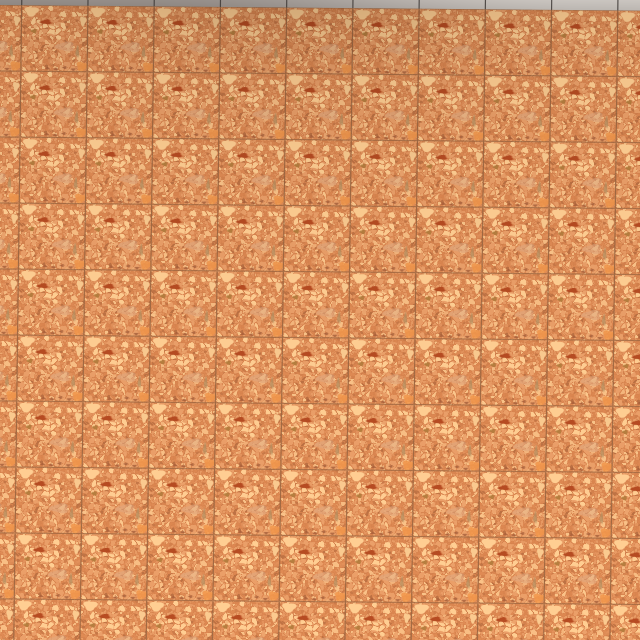
This texture is drawn by a Shadertoy shader. Its source:

```glsl
// Slightly tilted grid of identical orange terrazzo tiles below a grey strip.

const vec3 RUST  = vec3(0.70, 0.42, 0.25);
const vec3 CLAY  = vec3(0.85, 0.52, 0.31);
const vec3 TAN   = vec3(0.90, 0.61, 0.40);
const vec3 CREAM = vec3(0.98, 0.79, 0.56);

vec3 hash3(vec2 p) {
    vec3 q = vec3(dot(p, vec2(127.1, 311.7)), dot(p, vec2(269.5, 183.3)), dot(p, vec2(41.3, 289.1)));
    return fract(sin(q) * 4375.85);
}

// Cellular noise: x = gap between the two nearest seeds, y = id of the nearest.
vec2 chips(vec2 p) {
    vec2 cell = floor(p), f = fract(p);
    float near = 9.0, second = 9.0, id = 0.0;
    for (int j = -1; j <= 1; j++)
    for (int i = -1; i <= 1; i++) {
        vec2 o = vec2(i, j);
        vec3 h = hash3(cell + o);
        float d = length(o + 0.1 + 0.8 * h.xy - f);
        if (d < near) { second = near; near = d; id = h.z; }
        else second = min(second, d);
    }
    return vec2(second - near, id);
}

// Coverage of a lumpy stone with the given centre and radii.
float stone(vec2 p, vec2 centre, vec2 radii, float soft) {
    vec2 q = (p - centre) / radii;
    float lump = 0.18 * sin(3.0 * atan(q.y, q.x) + 40.0 * centre.x);
    float d = (length(q) - 1.0 + lump) * min(radii.x, radii.y);
    return 1.0 - smoothstep(-soft, soft, d);
}

vec3 stoneColor(float id) {
    vec3 c = mix(RUST, CLAY, smoothstep(0.0, 0.22, id));
    c = mix(c, TAN, smoothstep(0.25, 0.6, id));
    return mix(c, CREAM, smoothstep(0.7, 0.95, id));
}

// One tile face; p runs from the top left corner, 0 to 1.
vec3 terrazzo(vec2 p, float px) {
    float soft = 0.7 * px;
    vec2 warp = p + 0.012 * sin(p.yx * 31.0 + vec2(0.0, 2.0));

    // Fine grit, then larger chips that show only where pale
    vec2 grit = chips(warp * 23.0 + 5.0);
    vec3 c = mix(CLAY * 0.97, stoneColor(grit.y), 0.85 * smoothstep(0.0, 0.3, grit.x));
    vec2 chip = chips(warp * vec2(12.0, 11.0) + 31.0);
    float arc = abs(length((p - vec2(0.42, 0.53)) * vec2(0.85, 1.0)) - 0.17);
    float cluster = (1.0 - smoothstep(0.03, 0.09, arc)) * (1.0 - smoothstep(0.46, 0.54, p.y));
    float pale = chip.y + 0.45 * cluster;
    c = mix(c, stoneColor(pale), smoothstep(0.5, 0.62, pale) * smoothstep(0.06, 0.32, chip.x));

    // Landmark stones
    c = mix(c, CREAM, stone(p, vec2(0.15, 0.09), vec2(0.10, 0.07), soft));
    c = mix(c, CREAM * 0.98, stone(p, vec2(0.93, 0.23), vec2(0.045, 0.07), soft));
    c = mix(c, vec3(0.70, 0.29, 0.13), stone(p, vec2(0.37, 0.25), vec2(0.08, 0.035), soft));
    c = mix(c, vec3(0.66, 0.47, 0.22), 0.8 * stone(p, vec2(0.19, 0.39), vec2(0.04, 0.03), soft));
    c = mix(c, vec3(0.86, 0.64, 0.48), 0.6 * stone(p, vec2(0.67, 0.62), vec2(0.14, 0.07), soft));
    c = mix(c, vec3(0.69, 0.56, 0.38), 0.7 * stone(p, vec2(0.85, 0.70), vec2(0.025, 0.08), soft));
    c = mix(c, vec3(0.93, 0.58, 0.29), 0.85 * stone(p, vec2(0.92, 0.92), vec2(0.08, 0.07), soft));

    // Dark specks along the lower edge
    for (int i = 0; i < 4; i++) {
        vec2 at = vec2(0.40 + 0.13 * float(i), 0.955 + 0.015 * sin(float(i) * 2.4));
        c = mix(c, vec3(0.60, 0.33, 0.20), 0.7 * stone(p, at, vec2(0.03, 0.018), soft));
    }
    return c;
}

void mainImage(out vec4 fragColor, in vec2 fragCoord) {
    vec2 uv = fragCoord / iResolution.xy;
    uv.y = 1.0 - uv.y;

    // Tilted grid: about 9.7 tiles each way, row 0 starts under the strip
    vec2 grid = vec2((uv.x - 0.0340 + 0.0125 * uv.y) / 0.1035,
                     (uv.y - 0.0078 - 0.0088 * uv.x) / 0.1031);
    vec2 p = fract(grid);
    float px = 1.0 / (0.1033 * min(iResolution.x, iResolution.y));

    // Tile face and thin joints
    vec2 edge = min(p, 1.0 - p);
    vec2 joint = clamp((0.009 - edge) / px + 0.5, 0.0, 1.0);
    vec3 tile = terrazzo(p, px);
    tile = mix(tile, vec3(0.58, 0.38, 0.24), max(0.85 * joint.x, 0.7 * joint.y));

    // Soft shadow under the strip, strongest left of centre
    float across = exp(-pow((uv.x - 0.45) / 0.35, 2.0));
    float shadow = (0.07 + 0.09 * across) * exp(-max(grid.y, 0.0) * 0.75);
    tile *= 1.015 - shadow + 0.02 * (uv.y - 0.5);

    // Grey strip, lighter to the right, with dark seams
    vec3 strip = mix(vec3(0.58, 0.55, 0.53), vec3(0.76, 0.74, 0.72), smoothstep(0.25, 0.9, uv.x));
    strip *= 1.0 + 0.5 * clamp(-grid.y - 0.07, -0.1, 0.1);
    strip = mix(strip, vec3(0.24, 0.22, 0.21), 0.85 * joint.x);

    float below = clamp(grid.y / px + 0.5, 0.0, 1.0);
    fragColor = vec4(mix(strip, tile, below), 1.0);
}
```
